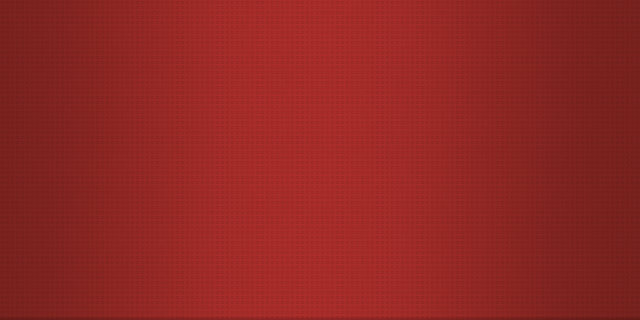
Give the GLSL for this texture, as a Shadertoy shader.

```glsl
// Red woven cloth: a fine grid of small open loops, shaded darker toward both sides.
#define REPEATS vec2(128.0, 64.0)
#define CLOTH_RED vec3(0.645, 0.172, 0.160)
#define SIDE_SHADE vec3(0.465, 0.130, 0.115)
#define LIGHT_CENTER 0.48
#define THREAD_WIDTH 0.22
#define THREAD_LIFT 0.050
#define LOOP_RADIUS 0.25
#define LOOP_WIDTH 0.16
#define LOOP_DEPTH 0.060
#define WEAR 0.012

float hash(vec2 p) {
    return fract(sin(dot(p, vec2(127.1, 311.7))) * 4375.85);
}

// Coverage of a stroke centred on distance zero.
float stroke(float dist, float width, float soft) {
    return 1.0 - smoothstep(-soft, soft, abs(dist) - 0.5 * width);
}

// Rounded square outline, measured from the middle of a cell.
float loopDistance(vec2 p) {
    const float corner = 0.10;
    vec2 q = abs(p) - (LOOP_RADIUS - corner);
    return length(max(q, 0.0)) + min(max(q.x, q.y), 0.0) - corner;
}

// Relative brightness of the weave.
float weave(vec2 grid, float soft) {
    vec2 cell = floor(grid);
    vec2 p = fract(grid) - 0.5;

    // Raised threads along the cell borders; the horizontal ones are stronger.
    vec2 border = 0.5 - abs(p);
    float across = stroke(border.y, THREAD_WIDTH, soft);
    float down = stroke(border.x, THREAD_WIDTH, soft);
    float raised = max(across, 0.75 * down);

    // Sunken loop, open on its right side.
    float gap = smoothstep(0.0, 0.2, p.x) * stroke(p.y, 0.16, soft);
    float sunken = stroke(loopDistance(p), LOOP_WIDTH, soft) * (1.0 - 0.7 * gap);

    float variation = hash(cell) - 0.5;
    return 1.0 + THREAD_LIFT * raised - LOOP_DEPTH * sunken + WEAR * variation;
}

void mainImage(out vec4 fragColor, in vec2 fragCoord) {
    vec2 uv = fragCoord / iResolution.xy;
    vec2 grid = uv * REPEATS;
    vec2 pixel = REPEATS / iResolution.xy;
    float soft = 0.5 * max(pixel.x, pixel.y);

    // Broad horizontal light falloff.
    float side = smoothstep(0.04, 0.53, abs(uv.x - LIGHT_CENTER));
    vec3 color = mix(CLOTH_RED, SIDE_SHADE, side);

    // Weave with faint layered bands of wear.
    float bands = sin(uv.x * 41.0 + sin(uv.y * 7.0)) + sin(uv.y * 29.0 + uv.x * 3.0);
    color *= weave(grid, soft) + 0.25 * WEAR * bands;

    // Narrow shadow along the lower hem.
    color *= mix(0.82, 1.0, smoothstep(0.0, 0.014, uv.y));

    fragColor = vec4(color, 1.0);
}
```
